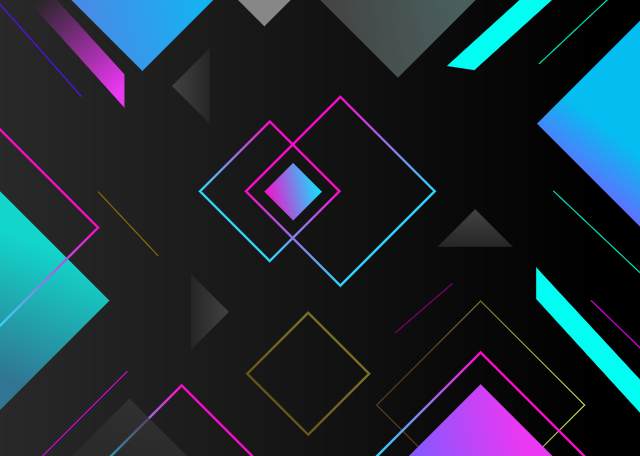
A Shadertoy shader for this background:

```glsl
// Dark backdrop with neon diamonds, outlined squares, slanted bands and thin lines.
#define GRID_HEIGHT 546.0
#define OUTLINE_WIDTH 2.8
#define FINE_WIDTH 1.4
#define BACK_LEFT 0.160
#define BACK_FADE 710.0
#define PINK vec3(1.0, 0.04, 0.80)
#define SKY vec3(0.18, 0.84, 1.0)
#define AQUA vec3(0.0, 1.0, 0.95)
#define MAGENTA vec3(0.92, 0.22, 0.95)

float pixel; // size of one pixel in grid units

// Distances
float diamond(vec2 p, vec2 center, float radius) {
    vec2 q = abs(p - center);
    return (q.x + q.y - radius) * 0.70711;
}

float segment(vec2 p, vec2 a, vec2 b) {
    vec2 e = b - a;
    return length(p - a - e * clamp(dot(p - a, e) / dot(e, e), 0.0, 1.0));
}

float halfPlane(vec2 p, vec2 a, vec2 b) {
    vec2 e = normalize(b - a);
    return (p.x - a.x) * e.y - (p.y - a.y) * e.x;
}

float quad(vec2 p, vec2 a, vec2 b, vec2 c, vec2 d) {
    return max(max(halfPlane(p, a, b), halfPlane(p, b, c)),
               max(halfPlane(p, c, d), halfPlane(p, d, a)));
}

// Half a diamond, pointing along the given axis
float wedge(vec2 p, vec2 center, float radius, vec2 axis) {
    return max(diamond(p, center, radius), -dot(p - center, axis));
}

// Colour and coverage
float fill(float d) { return clamp(0.5 - d / pixel, 0.0, 1.0); }

float stroke(float d, float width) {
    float edge = abs(d);
    return clamp((width * 0.5 - edge) / pixel + 0.5, 0.0, 1.0)
         * min(1.0, width / pixel);
}

float along(vec2 p, vec2 a, vec2 b) {
    return clamp(dot(p - a, b - a) / dot(b - a, b - a), 0.0, 1.0);
}

void paint(inout vec3 col, vec3 ink, float cover) { col = mix(col, ink, cover); }

// Outline that runs from pink to sky along a diagonal
void neonOutline(inout vec3 col, vec2 p, vec3 shape, vec2 dir) {
    float t = clamp(0.5 + 0.5 * dot(p - shape.xy, dir) / shape.z, 0.0, 1.0);
    paint(col, mix(PINK, SKY, t), stroke(diamond(p, shape.xy, shape.z), OUTLINE_WIDTH));
}

void mainImage(out vec4 fragColor, in vec2 fragCoord) {
    // Grid coordinates, measured down from the top left
    pixel = GRID_HEIGHT / iResolution.y;
    vec2 p = vec2(fragCoord.x, iResolution.y - fragCoord.y) * pixel;
    vec3 col = vec3(BACK_LEFT * clamp(1.0 - p.x / BACK_FADE, 0.0, 1.0));

    // Faint wedges: center and radius, then pointing direction
    vec3 wedges[3] = vec3[3](vec3(251, 103, 45), vec3(229, 373.5, 45), vec3(569, 295.5, 45));
    vec2 axes[3] = vec2[3](vec2(-1, 0), vec2(1, 0), vec2(0, -1));
    for (int i = 0; i < 3; i++) {
        vec3 w = wedges[i];
        float t = clamp(dot(p - w.xy, axes[i]) / w.z, 0.0, 1.0);
        paint(col, vec3(mix(0.15, 0.26, t)), fill(wedge(p, w.xy, w.z, axes[i])));
    }

    // Thin lines
    vec4 lines[7] = vec4[7](vec4(0, 5, 97, 115), vec4(118, 230, 189, 306),
        vec4(152, 445, 50, 547), vec4(474, 398, 541, 340), vec4(646, 76, 728, -1),
        vec4(663, 229, 769, 329), vec4(708, 360, 769, 419));
    vec3 inks[7] = vec3[7](vec3(0.34, 0.05, 1), vec3(0.55, 0.42, 0.04),
        vec3(0.86, 0.02, 0.9), vec3(0.52, 0, 0.46), vec3(0, 0.9, 0.75),
        vec3(0, 0.9, 0.75), vec3(0.86, 0.02, 0.9));
    for (int i = 0; i < 7; i++)
        paint(col, inks[i], stroke(segment(p, lines[i].xy, lines[i].zw), FINE_WIDTH));

    // Slanted bands
    float band = quad(p, vec2(33, 0), vec2(68, 0), vec2(149, 89), vec2(149, 129));
    paint(col, MAGENTA, fill(band) * along(p, vec2(40, 5), vec2(140, 112)));
    band = quad(p, vec2(633, -10), vec2(672, -10), vec2(568, 84), vec2(535, 79));
    paint(col, AQUA, fill(band));
    band = quad(p, vec2(642, 320), vec2(778, 467), vec2(778, 507), vec2(642, 358));
    paint(col, AQUA, fill(band));

    // Olive and gold outlines
    paint(col, mix(vec3(0.38, 0.31, 0.08), vec3(0.5, 0.47, 0.17), along(p, vec2(310, 500), vec2(430, 400))),
          stroke(diamond(p, vec2(369, 447.5), 73.0), OUTLINE_WIDTH));
    paint(col, mix(vec3(0.38, 0.25, 0.1), vec3(0.8, 0.92, 0.36), along(p, vec2(510, 485), vec2(700, 485))),
          stroke(diamond(p, vec2(575.5, 485), 124.5), FINE_WIDTH));

    // Solid diamonds
    paint(col, mix(vec3(0.29, 0.54, 0.9), vec3(0.08, 0.7, 0.95), along(p, vec2(100, 40), vec2(240, 0))),
          fill(diamond(p, vec2(170.5, 0), 85.0)));
    paint(col, vec3(0.53), fill(diamond(p, vec2(316.5, 0), 31.5)));
    paint(col, mix(vec3(0.27), vec3(0.29, 0.37, 0.37), along(p, vec2(400, 30), vec2(550, 10))),
          fill(diamond(p, vec2(476.5, 0), 93.0)));
    paint(col, mix(vec3(0.36, 0.45, 1), vec3(0.02, 0.74, 0.94), along(p, vec2(698, 214), vec2(738, 164))),
          fill(diamond(p, vec2(768, 148), 125.0)));
    paint(col, mix(vec3(0.07, 0.84, 0.79), vec3(0.19, 0.46, 0.57), along(p, vec2(70, 300), vec2(10, 455))),
          fill(diamond(p, vec2(0, 360), 131.0)));
    paint(col, mix(vec3(0.54, 0.34, 1), MAGENTA, along(p, vec2(500, 546), vec2(625, 515))),
          fill(diamond(p, vec2(575.5, 546), 86.0)));
    paint(col, mix(vec3(0.92, 0.1, 0.8), vec3(0.1, 0.86, 1), along(p, vec2(322, 236), vec2(380, 222))),
          fill(diamond(p, vec2(351, 229.5), 34.5)));

    // Neon outlines
    vec3 rings[4] = vec3[4](vec3(323, 229, 83.5), vec3(0, 272.5, 117.5),
        vec3(217.5, 546, 84.5), vec3(575.5, 546, 124));
    for (int i = 0; i < 4; i++) neonOutline(col, p, rings[i], vec2(-1, 1));
    neonOutline(col, p, vec3(407.5, 229, 113), vec2(1, 1));

    // Smoky diamond veiling the lower left outline
    paint(col, vec3(0.21), fill(diamond(p, vec2(155, 546), 69.0)) * mix(0.75, 0.4, along(p, vec2(155, 480), vec2(120, 546))));

    fragColor = vec4(col, 1.0);
}
```
